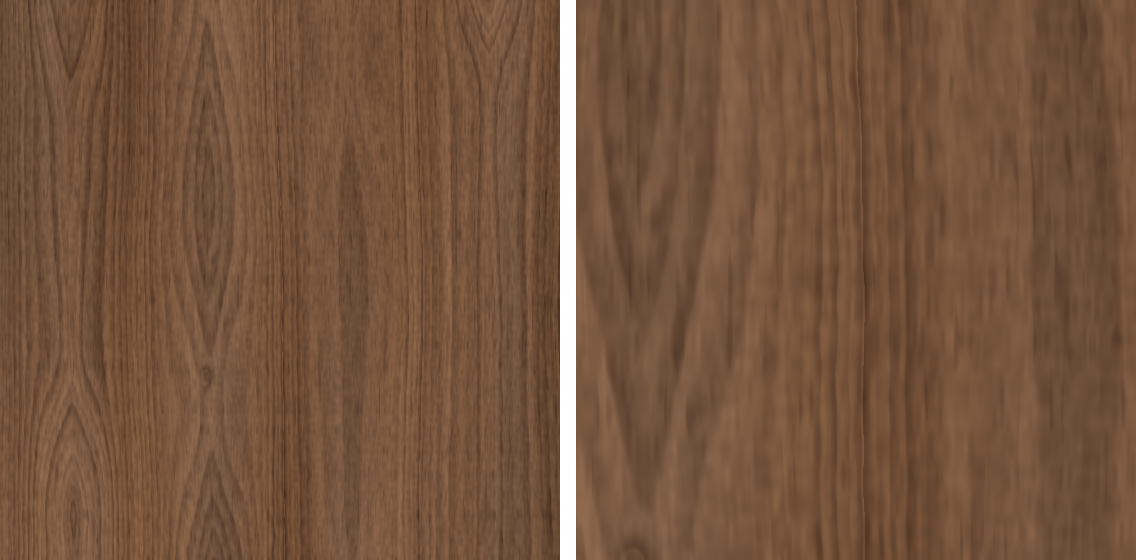
Left, the full canvas; right, a detail of the centre.
This texture is drawn by a Shadertoy shader. Its source:

```glsl
// Walnut veneer: upright straight grain with a row of cathedral figures.
// Growth rings are level lines of a distance to a pith whose depth drifts with
// height; streaks, fibres and pores of stretched noise are laid over them.

const vec3 DARK_WOOD  = vec3(0.30, 0.200, 0.140);
const vec3 LIGHT_WOOD = vec3(0.56, 0.410, 0.300);
const vec3 COOL_TINT  = vec3(0.985, 1.01, 1.05);
const vec3 WARM_TINT  = vec3(1.015, 0.985, 0.92);

const float LEAF_WIDTH    = 0.25;   // distance between cathedral figures
const float RING_DENSITY  = 112.0;  // rings per canvas height
const float PITH_DEPTH    = 0.10;   // how far the pith drifts from the cut
const float PITH_DRIFT    = 2.6;    // drift frequency along the height
const float TIP_SHARPNESS = 1.45;   // 1 = pointed arches, 2 = round arches
const float BASE_TONE     = 0.65;
const float LINE_DEPTH    = 0.36;
const float STREAK_DEPTH  = 0.34;
const float FIBRE_DEPTH   = 0.26;
const float PORE_DEPTH    = 0.20;
const vec2  KNOT_CENTRE   = vec2(0.37, 0.328);
const vec2  KNOT_SIZE     = vec2(0.005, 0.010);

float hash(vec2 p) {
    return fract(sin(dot(p, vec2(127.1, 311.7))) * 43758.5453);
}

float noise(vec2 p) {
    vec2 i = floor(p), f = fract(p);
    f = f * f * (3.0 - 2.0 * f);
    return mix(mix(hash(i), hash(i + vec2(1, 0)), f.x),
               mix(hash(i + vec2(0, 1)), hash(i + vec2(1, 1)), f.x), f.y);
}

// Noise centred on zero, with its own frequency across and along the grain.
float grain(vec2 p, float across, float along) {
    return noise(p * vec2(across, along) + across) - 0.5;
}

// Slow bends of the trunk plus the fine waver of single fibres.
vec2 bendGrain(vec2 p) {
    p.x += 0.022 * grain(p, 4.0, 2.2);
    p.x += 0.005 * grain(p, 17.0, 7.0);
    p.x += 0.0016 * grain(p, 110.0, 45.0);
    return p;
}

// Ring count at a point; heart returns how close it lies to a figure.
float ringPhase(vec2 p, float knot, out float heart) {
    float leaf = floor(p.x / LEAF_WIDTH);
    float side = abs(p.x - (leaf + 0.5) * LEAF_WIDTH);
    heart = 1.0 - smoothstep(0.02, 0.12, side);

    float drift = noise(vec2(p.y * PITH_DRIFT + leaf * 5.3, leaf * 17.0 + 3.0));
    float depth = abs(PITH_DEPTH * (drift - 0.12)) * heart;
    float radius = pow(pow(side, TIP_SHARPNESS) + pow(depth, TIP_SHARPNESS),
                       1.0 / TIP_SHARPNESS);

    float phase = (radius + 0.012 * knot) * RING_DENSITY + leaf * 37.0;
    return phase + 1.6 * noise(vec2(phase * 0.35, 9.0));
}

// Slow darkening through a ring, then a crisp return to light wood.
float lateWood(float phase) {
    float f = fract(phase);
    float strength = 0.3 + 0.7 * hash(vec2(floor(phase), 5.0));
    return strength * smoothstep(0.1, 0.8, f) * (1.0 - smoothstep(0.8, 1.0, f));
}

void mainImage(out vec4 fragColor, in vec2 fragCoord) {
    vec2 uv = fragCoord / iResolution.y;
    vec2 p = bendGrain(uv);

    vec2 toKnot = (uv - KNOT_CENTRE) / KNOT_SIZE;
    float knot = exp(-0.25 * dot(toKnot, toKnot));

    // Growth rings
    float heart;
    float phase = ringPhase(p, knot, heart);
    float tone = BASE_TONE - LINE_DEPTH * lateWood(phase);
    tone += mix(0.22, 0.42, heart) * (noise(vec2(phase * 0.55, 2.0)) - 0.5);

    // Long streaks, strongest in the straight grain
    float streaks = grain(p, 24.0, 0.8) + 0.8 * grain(p, 85.0, 1.8);
    tone += STREAK_DEPTH * mix(1.0, 0.5, heart) * streaks;
    tone += 0.20 * grain(p, 7.0, 1.2);

    // Fibres and short dark pores
    tone += FIBRE_DEPTH * grain(p, 380.0, 60.0);
    tone += 0.12 * grain(p, 190.0, 140.0);
    tone -= PORE_DEPTH * smoothstep(0.2, 0.45, grain(p, 310.0, 26.0));
    tone -= 0.45 * knot;

    // Colour with slow shifts between warm and greyish wood
    float warmth = 0.55 + 0.9 * grain(p, 13.0, 1.0) - 0.25 * (heart - 0.5);
    vec3 wood = mix(DARK_WOOD, LIGHT_WOOD, clamp(tone, -0.25, 1.2));
    wood *= mix(COOL_TINT, WARM_TINT, clamp(warmth, 0.0, 1.0));
    fragColor = vec4(wood, 1.0);
}
```
